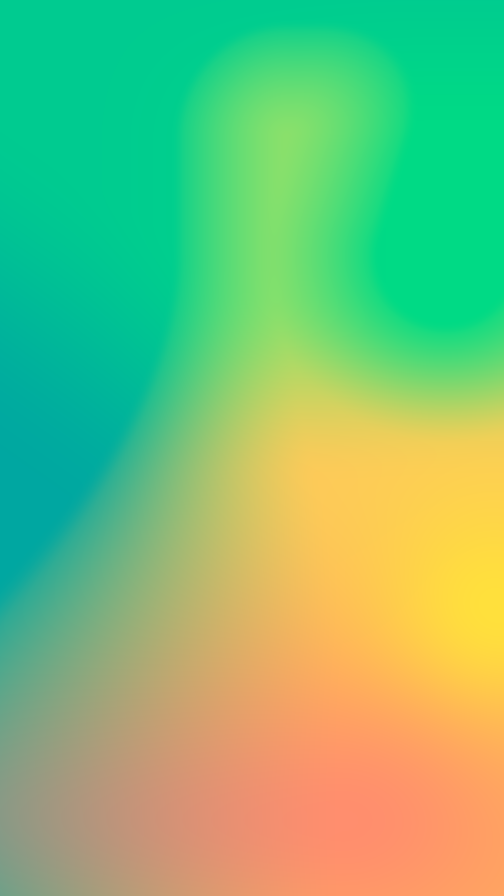
Give the GLSL for this background, as a Shadertoy shader.

```glsl
// A soft mesh gradient: a warm body with a rounded lime head rises out of
// amber and coral, over a cool teal and green ground. Three edge ramps are
// joined into one rounded depth field that blends the warm and cool layers.

#define HEAD_TOP 1.745
#define HEAD_RAMP 0.24
#define STEM_LEFT 0.335
#define FLARE 0.78
#define POCKET_RADIUS 0.125
#define POCKET_RAMP 0.25
#define EDGE_SOFTNESS 0.14

const vec3 TEAL   = vec3(0.00, 0.655, 0.63);
const vec3 JADE   = vec3(0.00, 0.795, 0.565);
const vec3 GREEN  = vec3(0.00, 0.855, 0.52);
const vec3 LIME   = vec3(0.54, 0.88, 0.42);
const vec3 AMBER  = vec3(0.99, 0.79, 0.35);
const vec3 ORANGE = vec3(1.00, 0.67, 0.365);
const vec3 YELLOW = vec3(1.00, 0.885, 0.23);
const vec3 CORAL  = vec3(1.00, 0.555, 0.43);

// Falls smoothly from one to zero as y drops or rises across a span.
float ramp(float from, float to, float v) {
    float t = clamp((v - from) / (to - from), 0.0, 1.0);
    return t * t * (3.0 - 2.0 * t);
}

float glow(vec2 offset, vec2 spread) {
    vec2 q = offset / spread;
    return exp(-dot(q, q));
}

float segmentDistance(vec2 p, vec2 a, vec2 b) {
    vec2 pa = p - a, ba = b - a;
    return length(pa - ba * clamp(dot(pa, ba) / dot(ba, ba), 0.0, 1.0));
}

// Cool ground: teal at lower left, bright green at upper right.
vec3 coolLayer(vec2 p) {
    vec3 c = mix(JADE, GREEN, ramp(0.1, 0.85, p.x) * ramp(1.85, 1.5, p.y));
    return mix(c, TEAL, ramp(1.55, 0.85, p.y + 0.7 * p.x));
}

// Warm body: a vertical gradient with a yellow and a coral glow.
vec3 warmLayer(vec2 p) {
    vec3 c = mix(LIME, AMBER, ramp(1.2, 0.82, p.y));
    c = mix(c, ORANGE, ramp(0.85, 0.32, p.y));
    c = mix(c, YELLOW, glow(p - vec2(0.98, 0.56), vec2(0.24, 0.25)));
    vec2 fromCoral = vec2(max(p.x - 0.68, 0.0), p.y - 0.15);
    return mix(c, CORAL, glow(fromCoral, vec2(0.33, 0.23)));
}

// Share of the warm layer: zero outside the body, one deep inside.
float bodyBlend(vec2 p) {
    // The left edge is upright beside the stem and flares out below.
    float height = 0.2 + length(vec2(p.y - 0.17, 0.08));
    float drop = max(1.3 - height, 0.0);
    float left = STEM_LEFT - FLARE * pow(drop, 1.8);
    float core = mix(0.68, 0.57, ramp(0.5, 1.2, p.y));
    float fromLeft = (p.x - left) / (core - left);

    // A leaning green pocket cuts into the upper right.
    float pocket = segmentDistance(p, vec2(0.885, 1.27), vec2(1.04, 1.78));
    float fromPocket = (pocket - POCKET_RADIUS) / POCKET_RAMP;
    float fromTop = (HEAD_TOP - p.y) / HEAD_RAMP;

    // A rounded intersection of the three ramps.
    vec3 inside = clamp(vec3(fromLeft, fromPocket, fromTop), 0.0, 1.0);
    float depth = clamp(1.0 - length(1.0 - inside), 0.0, 1.0);
    return (1.0 - pow(1.0 - depth, 1.45)) * ramp(0.0, EDGE_SOFTNESS, depth);
}

void mainImage(out vec4 fragColor, in vec2 fragCoord) {
    // The canvas spans 1 by 16/9 units.
    vec2 p = fragCoord / iResolution.xy * vec2(1.0, 16.0 / 9.0);
    vec3 color = mix(coolLayer(p), warmLayer(p), bodyBlend(p));
    fragColor = vec4(color, 1.0);
}
```
